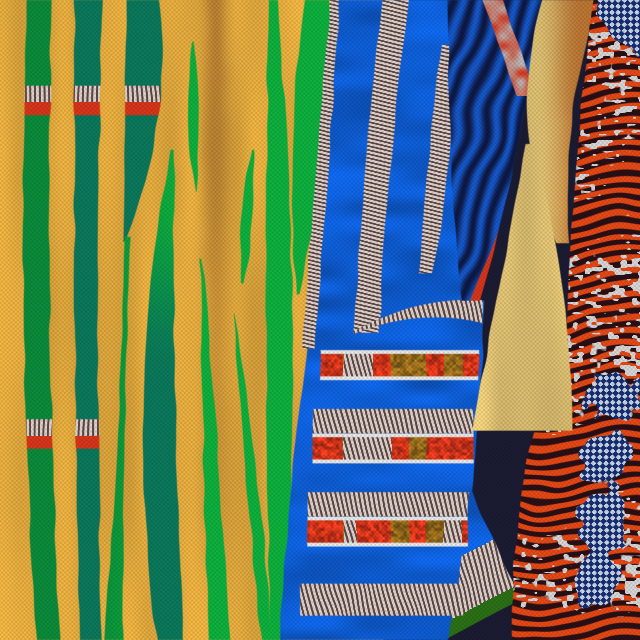
Give the GLSL for this texture, as a three.js fragment shader.

```glsl
// Hanging woven garments: gold cloth with green stripes, a blue robe with hatched bands,
// a cream sleeve and a red striped wrap. Each piece is a strip between two quadratic
// edges, laid back to front, with hatching, checks and weave from sines and noise.
varying vec2 vUv;

const float SOFT = .0015;
const vec3 RED = vec3(.8, .2, .1);
vec2 p;
vec3 col;

float hash(vec2 v) { return fract(sin(dot(v, vec2(127.1, 311.7))) * 43758.5); }

float noise(vec2 v) {
  vec2 i = floor(v), f = fract(v), u = vec2(1, 0);
  f = f * f * (3. - 2. * f);
  return mix(mix(hash(i), hash(i + u), f.x), mix(hash(i + u.yx), hash(i + u.xx), f.x), f.y);
}

float inside(float a, float b, float x) {
  return smoothstep(-SOFT, SOFT, x - a) * smoothstep(-SOFT, SOFT, b - x);
}

// Quadratic through k.x, k.y, k.z at t = 0, half and 1
float curve(vec3 k, float t) {
  return mix(mix(k.x, k.y, t + t), mix(k.y, k.z, t + t - 1.), t);
}

// Lays cloth between two curved edges, from height y0 to y1
void lay(vec3 cloth, float y0, float y1, vec3 left, vec3 right) {
  float t = (p.y - y0) / (y1 - y0);
  col = mix(col, cloth, inside(curve(left, t), curve(right, t), p.x) * inside(y0, y1, p.y));
}

vec3 hatch(float phase) {
  return mix(vec3(.36, .27, .27), vec3(.83, .79, .76), smoothstep(-.8, .4, sin(phase)));
}

void goldCloth() {
  float d = p.x - .337;
  col = vec3(.92, .69, .25) * (1. - .15 * noise(p * vec2(30, 4)));
  col = mix(col, vec3(.64, .43, .17), exp(-2500. * d * d) * p.y * .8);

  // Green stripes, the left ones crossed by white and red bars
  vec3 leaf = mix(vec3(.04, .52, .22), vec3(.05, .66, .23), smoothstep(.1, .3, p.x));
  vec3 teal = vec3(.04, .45, .34);
  float lower = step(p.y, .5), y = p.y - mix(.82, .299, lower);
  vec3 bar = mix(RED, hatch(p.x * 900.), step(.02, y));
  float crossed = inside(0., .046, y) * step(p.x, .25 - .09 * lower);
  leaf = mix(leaf, bar, crossed);
  teal = mix(teal, bar, crossed);
  lay(leaf, 0., 1., vec3(.057, .037, .043), vec3(.094, .078, .081));
  lay(teal, 0., 1., vec3(.124, .117, .117), vec3(.159, .153, .16));
  lay(teal, .622, 1., vec3(.193, .195, .199), vec3(.195, .246, .249));
  lay(leaf, 0., .63, vec3(.163, .184, .195), vec3(.192, .195, .204));
  lay(mix(teal, leaf, smoothstep(.4, .7, p.y)), 0., .766, vec3(.245, .225, .267), vec3(.286, .274, .272));
  lay(leaf, 0., .596, vec3(.326, .318, .313), vec3(.358, .34, .316));
  lay(leaf, .7, .935, vec3(.305, .294, .3), vec3(.306, .311, .302));
  lay(leaf, .557, .766, vec3(.377, .378, .393), vec3(.381, .395, .396));
  lay(leaf, 0., 1., vec3(.423, .416, .42), vec3(.446, .457, .433));
  lay(leaf, .54, 1., vec3(.463, .457, .475), vec3(.467, .505, .516));
  lay(leaf, 0., .51, vec3(.408, .385, .365), vec3(.425, .402, .366));
}

void blueRobe() {
  vec3 blue = vec3(.05, .35, .8) * (.85 + .3 * noise(p * vec2(12, 40)));
  vec3 rows = hatch(dot(p, vec2(250, 1000))), columns = hatch(dot(p, vec2(850, 220)));

  // Flared hem, behind the body of the robe
  float rise = p.y - .527 * p.x + .366;
  vec3 hem = mix(vec3(.16, .42, .08), columns, step(.026, rise));
  hem = mix(hem, blue, step(.117, rise));
  col = mix(col, hem, inside(.69, .842 - .453 * p.y, p.x) * inside(0., 1., rise));

  lay(blue, .455, 1., vec3(.478, .5, .522), vec3(.74));
  lay(blue, 0., .53, vec3(.437, .458, .49), vec3(.7, .74, .757));
  lay(rows, .455, 1., vec3(.472, .493, .517), vec3(.491, .512, .531));
  lay(rows, .48, 1., vec3(.553, .571, .597), vec3(.593, .61, .64));
  lay(rows, .573, .93, vec3(.655, .67, .69), vec3(.675, .702, .705));
  p = p.yx;
  lay(columns, .553, .755, vec3(.478, .503, .495), vec3(.482, .522, .531));
  p = p.yx;

  // Horizontal bands: hatching above a row of coloured patches
  for (int i = 0; i < 4; i++) {
    float f = float(i), last = step(2.5, f), y = p.y - .406 + .13 * f + .025 * last;
    float across = inside(.5 - .01 * f, .748 - .008 * f, p.x);
    float h = hash(vec2(floor(p.x * 36.), f)) * inside(.535, .723, p.x);
    vec3 dye = mix(RED, vec3(.56, .4, .1), step(.35, h)) * (.7 + .6 * noise(p * 220.));
    dye = mix(dye, columns, step(.75, h));
    dye = mix(vec3(.87), dye, inside(.006, .041, y));
    col = mix(col, dye, across * inside(0., .047, y) * (1. - last));
    col = mix(col, columns, across * inside(.047, .085 + .012 * last, y) * step(.5, f));
  }
}

vec3 gatheredFolds() {
  float ridge = sin(dot(p, vec2(210, -70)) + 5. * noise(p * 18.));
  vec3 c = mix(vec3(.05, .09, .25), vec3(.08, .33, .76), .5 + .5 * ridge);
  vec3 scrap = mix(RED, vec3(.7), noise(p * 70.));
  c = mix(c, scrap, inside(1.105, 1.135, p.x + .35 * p.y) * step(.85, p.y));
  return mix(c, RED, inside(.511, .53, p.x - .42 * p.y) * step(p.y, .7));
}

vec3 redWrap() {
  float row = sin(345. * p.y + 4. * sin(p.x * 24.) + 3. * noise(p * 25.));
  vec3 c = mix(vec3(.15, .06, .08), vec3(.86, .27, .08), smoothstep(-.5, .4, row));
  float fleck = noise(p * vec2(110, 190)) * noise(p * vec2(6, 14));
  c = mix(c, vec3(.8), smoothstep(.45, .52, fleck));

  // Checked rosettes, one in the corner and a chain below
  float blot = length(p - 1.) - .075;
  for (int i = 0; i < 4; i++)
    blot = min(blot, length(p - vec2(.956, .381) + vec2(.008, .097) * float(i)) - .04);
  blot += .03 * (noise(p * 55.) - .5);
  vec2 w = sin(330. * vec2(p.x + p.y, p.x - p.y));
  vec3 checks = mix(vec3(.09, .17, .43), vec3(.74, .8, .86), smoothstep(-.1, .3, w.x * w.y));
  return mix(c, checks, smoothstep(SOFT, -SOFT, blot) );
}

void main() {
  p = vUv;
  p.x += (noise(p * 25.) - .5) * .004;
  goldCloth();
  if (p.x > .6) col = vec3(.1, .1, .19);
  blueRobe();
  lay(gatheredFolds(), .53, 1., vec3(.72, .705, .7), vec3(.75, .808, .848));

  // Cream sleeve under a tan fold, beside the wrap
  vec3 cream = vec3(.9, .78, .46) * (.82 + .25 * noise(p * vec2(28, 3)));
  vec3 fold = mix(cream, vec3(.7, .44, .19), smoothstep(.84, .91, p.x));
  lay(fold, .62, 1., vec3(.87, .825, .848), vec3(.89, .893, .935));
  vec3 wrap = redWrap();
  lay(wrap, .33, 1.1, vec3(.885, .898, .94), vec3(1.1));
  lay(wrap, -.1, .332, vec3(.81, .803, .835), vec3(1.1));
  lay(cream, .327, .775, vec3(.738, .78, .822), vec3(.893, .88, .83));

  // Woven grain
  vec2 weave = sin(p * 940.);
  col *= 1. + .09 * weave.x * weave.y;
  gl_FragColor = vec4(col, 1.);
}
```
